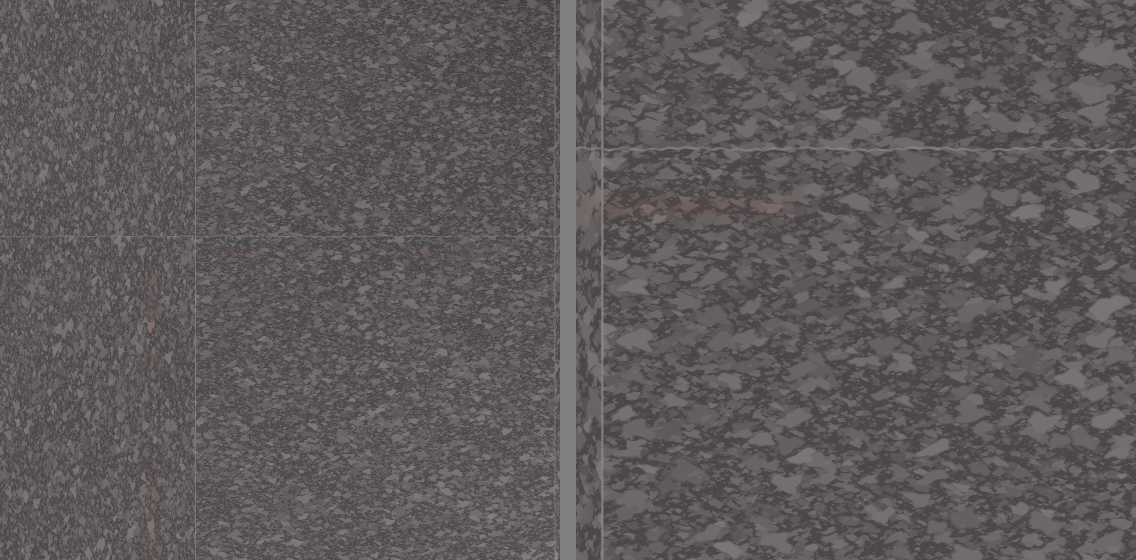
Left: the whole. Right: its middle third, enlarged.
This texture is drawn by a Shadertoy shader. Its source:

```glsl
// Speckled stone floor: large square slabs with thin pale seams, mica flakes
// whose grain turns by a right angle from column to column, and faint rusty dashes.
// Flakes are layered cellular noise; their density and the light are soft waves.

#define TILE 0.642                      // slab pitch
#define CORNER vec2(0.349, 0.578)       // where the two seams cross
#define SEAM_WIDTH 0.0014
#define FLAKE_FREQ 56.0                 // coarsest flakes per canvas width
#define FLAKE_LAYERS 4
#define STONE vec3(0.298, 0.285, 0.295)
#define FLAKE vec3(0.515, 0.490, 0.490)
#define SEAM vec3(0.56, 0.55, 0.54)
#define RUST vec3(0.41, 0.32, 0.29)
#define RUST_AMOUNT 0.42

vec3 hash3(vec2 p) {
    vec3 q = fract(vec3(p.xyx) * vec3(0.1031, 0.1030, 0.0973));
    q += dot(q, q.yxz + 33.33);
    return fract((q.xxy + q.yzz) * q.zyx);
}

// Slow wandering value around zero, from layered sines
float waves(vec2 p) {
    return 0.5 * sin(p.x + 1.7 * sin(p.y * 0.8))
         + 0.3 * sin(p.y * 1.9 + 1.3 * sin(p.x * 1.4))
         + 0.2 * sin((p.x - p.y) * 3.1);
}

// Brightest chip covering p: one tilted, ragged ellipse per cell
float flakeLayer(vec2 p, vec2 seed, float density, float soft) {
    vec2 cell = floor(p);
    float value = 0.0;
    for (int y = -1; y <= 1; y++)
    for (int x = -1; x <= 1; x++) {
        vec2 id = cell + vec2(x, y);
        vec3 h = hash3(id + seed);
        vec3 k = hash3(id + seed + 71.7);
        vec2 d = p - id - h.xy;
        float tilt = (h.z - 0.5) * 1.3;
        d = mat2(cos(tilt), sin(tilt), -sin(tilt), cos(tilt)) * d;
        d.y *= mix(0.9, 1.5, k.y);
        float a = atan(d.y, d.x + 1e-5);
        float ragged = 1.0 + 0.16 * sin(3.0 * a + 6.3 * k.z) + 0.10 * sin(5.0 * a + 17.0 * h.z);
        float radius = mix(0.10, 0.58, k.x * k.x) * density * ragged;
        float chip = 1.0 - smoothstep(radius - soft, radius + soft, length(d));
        value = max(value, chip * mix(0.35, 1.0, k.z));
    }
    return value;
}

// Coverage of a thin line at distance d
float line(float d, float px) {
    return clamp((0.5 * SEAM_WIDTH - abs(d)) / px + 0.5, 0.0, 1.0);
}

// Soft-edged box used for one stain dash
float dash(vec2 p, vec2 halfSize) {
    vec2 edge = 1.0 - smoothstep(halfSize - 0.006, halfSize + 0.006, abs(p));
    return edge.x * edge.y;
}

void mainImage(out vec4 fragColor, in vec2 fragCoord) {
    float px = 1.0 / min(iResolution.x, iResolution.y);
    vec2 uv = fragCoord * px;

    // Slab index and grain direction
    vec2 slab = floor((uv - CORNER) / TILE);
    vec2 local = uv - CORNER - slab * TILE;
    bool upright = mod(slab.x, 2.0) > 0.5;
    vec2 grain = upright ? local.yx : local;

    // Flakes from coarse to fine, gathered in loose clusters
    float density = 1.0 + 0.16 * waves(grain * vec2(19.0, 34.0) + slab * 7.3);
    float flakes = 0.0;
    float freq = FLAKE_FREQ;
    for (int i = 0; i < FLAKE_LAYERS; i++) {
        float fi = float(i);
        vec2 p = grain * freq * vec2(1.0, 1.55);
        p += 0.12 * sin(p.yx * 4.3 + fi);
        vec2 seed = slab * 211.0 + fi * 37.0 + 500.0;
        float layer = flakeLayer(p, seed, density, max(0.09, 0.75 * freq * px));
        flakes = max(flakes, layer * (1.0 - 0.13 * fi));
        freq *= 1.6;
    }
    vec3 color = mix(STONE, FLAKE, flakes * 0.9);

    // Broad light: stronger toward the lower right and the left edge
    float light = 0.97 + 0.10 * uv.x * (1.0 - uv.y) - 0.09 * uv.x * uv.y
                + 0.05 * (1.0 - uv.x) * uv.y + 0.02 * waves(uv * 5.0);
    color *= light;

    // Rusty dashes running beside the seams
    float stain = 0.0;
    for (int i = 0; i < 2; i++) {
        float fi = float(i);
        stain = max(stain, dash(uv - vec2(0.383 + 0.387 * fi, 0.544), vec2(0.088, 0.006)));
        stain = max(stain, dash(uv - vec2(0.270, 0.430 - 0.350 * fi), vec2(0.007, 0.088)));
    }
    stain *= 0.8 + 0.25 * waves(uv * 40.0);
    color = mix(color, RUST * (0.85 + 0.4 * flakes), RUST_AMOUNT * stain);

    // Seams: the level one is broken and slightly wavy
    vec2 toSeam = local - TILE * step(0.5 * TILE, local);
    float wobble = 0.0006 * sin(uv.x * 90.0) + 0.0004 * sin(uv.x * 610.0);
    float broken = 0.55 + 0.2 * waves(uv.xx * vec2(130.0, 310.0));
    float seam = max(0.72 * line(toSeam.x, px), broken * line(toSeam.y + wobble, px));
    color = mix(color, SEAM, seam);

    fragColor = vec4(color, 1.0);
}
```
